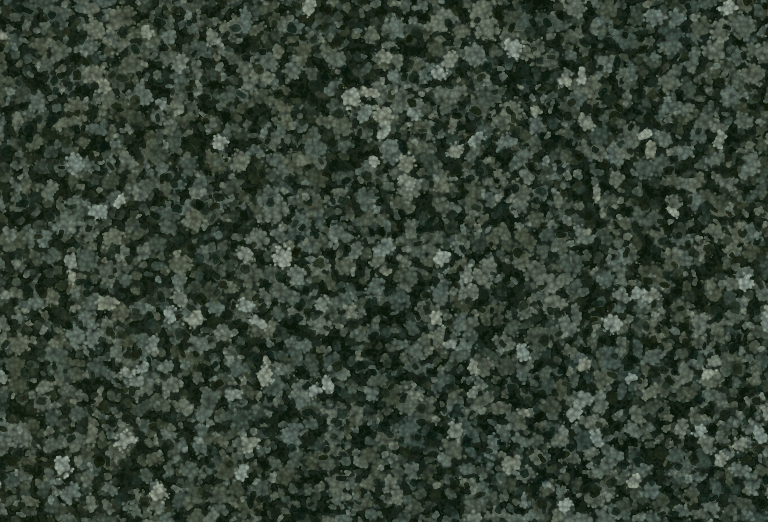
Reproduce this texture procedurally as a Shadertoy shader.

```glsl
// Polished dark green granite: soft-edged mineral grains of several sizes
// are painted in layers over a near-black ground. Fine cellular noise
// roughens the grain outlines and mottles the surface.

vec3 hash3(vec2 p) {
    vec3 q = fract(p.xyx * vec3(0.1031, 0.1030, 0.0973));
    q += dot(q, q.yxz + 33.33);
    return fract((q.xxy + q.yzz) * q.zyx);
}

// Cellular noise: distance to the nearest scattered point
float cellular(vec2 p) {
    vec2 cell = floor(p);
    float nearest = 2.0;
    for (int j = -1; j <= 1; j++)
    for (int i = -1; i <= 1; i++) {
        vec2 id = cell + vec2(i, j);
        nearest = min(nearest, length(id + hash3(id).xy - p));
    }
    return nearest;
}

// Green-grey mineral colour; warmth runs from -1 (bluish) to 1 (olive)
vec3 mineral(float tone, float warmth) {
    return vec3(tone - 0.043, tone, tone - 0.045) + warmth * vec3(0.014, 0.0, -0.016);
}

// Paints one layer of randomly turned, rounded blocky grains over base
vec3 paintGrains(vec3 base, vec2 p, float density, float share,
                 vec2 toneRange, float opacity, float roughness) {
    p = p * density + density * 3.7;
    vec2 cell = floor(p);
    for (int j = -1; j <= 1; j++)
    for (int i = -1; i <= 1; i++) {
        vec2 id = cell + vec2(i, j);
        vec3 place = hash3(id + 17.0);
        vec3 shape = hash3(id + 91.0);
        vec3 look = hash3(id + 203.0);
        if (place.z > share) continue;

        float angle = shape.x * 3.14159;
        float c = cos(angle), s = sin(angle);
        vec2 q = mat2(c, -s, s, c) * (p - id - place.xy);
        float size = mix(0.42, 0.72, shape.y);
        q = abs(q) / (size * vec2(1.0, mix(0.45, 0.95, shape.z)));

        float edge = pow(q.x * q.x * q.x + q.y * q.y * q.y + 1e-5, 0.3333) + roughness;
        float cover = opacity * (1.0 - smoothstep(0.74, 1.04, edge));
        vec3 grain = mineral(mix(toneRange.x, toneRange.y, look.x), look.y * 2.0 - 1.0);
        base = mix(base, grain, cover);
    }
    return base;
}

void mainImage(out vec4 fragColor, in vec2 fragCoord) {
    vec2 p = fragCoord / iResolution.y;

    // Fine and medium mottling, both centred near zero
    float fine = cellular(p * 115.0 + 5.0) - 0.47;
    float medium = cellular(p * 62.0 + 40.0) - 0.47;
    float mottle = 0.55 * fine + 0.45 * medium;
    float roughness = 0.6 * fine + 0.5 * medium;

    // Dark ground with faint lighter patches
    vec3 color = mineral(mix(0.075, 0.18, smoothstep(-0.2, 0.22, mottle)), 0.0);

    // Small dull grains, large feldspar, dark flecks, then rare pale crystals
    color = paintGrains(color, p, 50.0, 0.78, vec2(0.15, 0.33), 0.85, roughness);
    color = paintGrains(color, p, 29.0, 0.72, vec2(0.25, 0.40), 0.88, roughness);
    color = paintGrains(color, p, 63.0, 0.17, vec2(0.07, 0.15), 0.80, roughness);
    color = paintGrains(color, p, 72.0, 0.12, vec2(0.30, 0.46), 0.75, roughness);
    color = paintGrains(color, p, 35.0, 0.06, vec2(0.42, 0.57), 0.85, roughness);

    // Surface speckle and a slow drift from olive to bluish
    color *= 1.0 - 0.9 * mottle;
    float drift = sin(p.x * 3.1 + 1.2 + sin(p.y * 4.3)) + 0.5 * sin(p.y * 5.7 - p.x * 2.0);
    color += drift * vec3(0.008, 0.006, 0.003);

    fragColor = vec4(clamp(color, 0.0, 1.0), 1.0);
}
```
